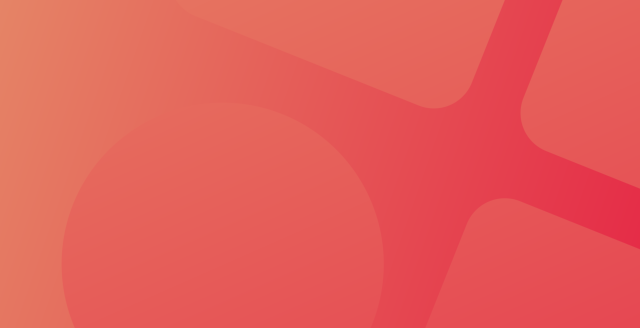
Write a Shadertoy shader that draws this background.

```glsl
// Lengths are in canvas heights
const float ASPECT = 1.9542;
const float TILT = 0.3805;
const float HALF_SIZE = 0.4924;
const float CORNER_RADIUS = 0.125;
const vec2 DISC_CENTER = vec2(0.680, 0.195);
const vec2 TILE_CENTERS[3] = vec2[3](
    vec2(1.120, 1.272), vec2(2.192, 0.860), vec2(1.746, -0.207));

// Gradients run from the top left to the bottom right corner
const vec2 BACK_SLOPE = vec2(0.435, 0.152);
const vec3 BACK_ORANGE = vec3(0.900, 0.518, 0.400);
const vec3 BACK_CRIMSON = vec3(0.898, 0.161, 0.275);
const vec2 SHAPE_SLOPE = vec2(0.237, 0.538);
const vec3 SHAPE_CORAL = vec3(0.904, 0.475, 0.384);
const vec3 SHAPE_ROSE = vec3(0.900, 0.280, 0.322);

float roundedSquare(vec2 p, float halfSize, float radius) {
    vec2 q = abs(p) - halfSize + radius;
    return length(max(q, 0.0)) + min(max(q.x, q.y), 0.0) - radius;
}

void mainImage(out vec4 fragColor, in vec2 fragCoord) {
    vec2 p = fragCoord / iResolution.xy * vec2(ASPECT, 1.0);
    vec2 fromTopLeft = vec2(p.x, 1.0 - p.y);
    float pixel = 1.0 / iResolution.y;

    // Union of the disc and the tilted tiles
    float c = cos(TILT), s = sin(TILT);
    mat2 untilt = mat2(c, s, -s, c);
    float dist = length(p - DISC_CENTER) - HALF_SIZE * 0.999;
    for (int i = 0; i < 3; i++) {
        vec2 local = untilt * (p - TILE_CENTERS[i]);
        dist = min(dist, roundedSquare(local, HALF_SIZE, CORNER_RADIUS));
    }

    // Two gradients, split by the shape edge
    vec3 back = mix(BACK_ORANGE, BACK_CRIMSON, clamp(dot(fromTopLeft, BACK_SLOPE), 0.0, 1.0));
    vec3 shape = mix(SHAPE_CORAL, SHAPE_ROSE, clamp(dot(fromTopLeft, SHAPE_SLOPE), 0.0, 1.0));
    float coverage = 1.0 - smoothstep(-0.75 * pixel, 0.75 * pixel, dist);
    fragColor = vec4(mix(back, shape, coverage), 1.0);
}
```
